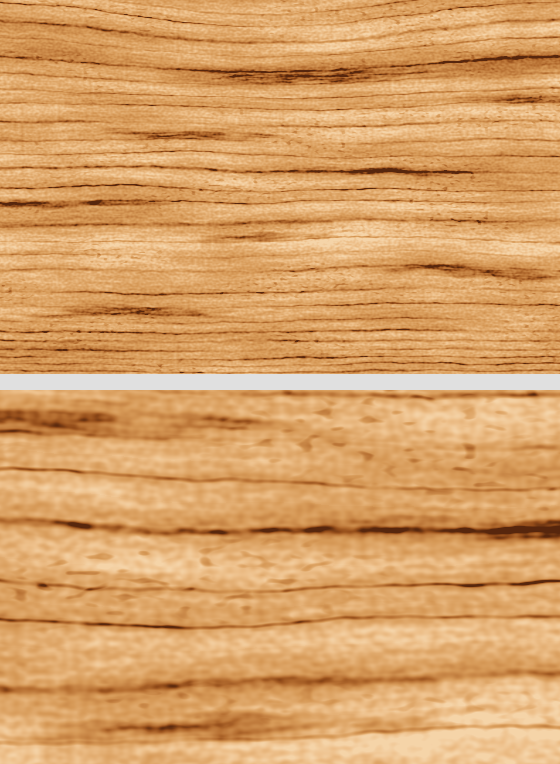
Top: the whole. Bottom: its middle third, enlarged.
Write a Shadertoy shader that draws this texture.

```glsl
// Planed softwood board with the grain running left to right.
// A warped height field is cut into growth rings; resin smears, fibres and
// pores add darkness, and a colour ramp turns darkness into wood tones.

const vec3 WOOD_RAMP[8] = vec3[8](
    vec3(0.96, 0.83, 0.66), vec3(0.93, 0.75, 0.54), vec3(0.88, 0.665, 0.425),
    vec3(0.84, 0.60, 0.34), vec3(0.78, 0.52, 0.27), vec3(0.71, 0.43, 0.19),
    vec3(0.58, 0.30, 0.10), vec3(0.34, 0.15, 0.05));

const float RING_DENSITY = 22.0;   // rings per canvas height
const float TIGHT_DENSITY = 46.0;  // rings per height near the lower edge
const float TIGHT_TOP = 0.13;      // height where the tight rings begin
const int SMEAR_COUNT = 8;

vec2 hash2(vec2 cell) {
    vec3 h = fract(cell.xyx * vec3(0.1031, 0.1030, 0.0973));
    h += dot(h, h.yzx + 33.33);
    return fract((h.xx + h.yz) * h.zy);
}

float cornerSlope(vec2 cell, vec2 offset) {
    float angle = 6.2832 * hash2(cell).x;
    return dot(vec2(cos(angle), sin(angle)), offset);
}

// Gradient noise, roughly -0.7 to 0.7
float gradientNoise(vec2 p) {
    vec2 cell = floor(p), f = fract(p);
    vec2 u = f * f * f * (f * (f * 6.0 - 15.0) + 10.0);
    vec2 e = vec2(0.0, 1.0);
    float low = mix(cornerSlope(cell, f), cornerSlope(cell + e.yx, f - e.yx), u.x);
    float high = mix(cornerSlope(cell + e.xy, f - e.xy), cornerSlope(cell + e.yy, f - e.yy), u.x);
    return mix(low, high, u.y);
}

float bell(float x, float centre, float width) {
    float d = (x - centre) / width;
    return exp(-d * d);
}

// Bends the height so that rings sag at the top and wander in the middle
float grainHeight(vec2 p) {
    float sag = 0.075 * smoothstep(0.5, 1.0, p.y) * bell(p.x, 0.72, 0.5);
    float wander = 0.008 + 0.034 * bell(p.y, 0.47, 0.22);
    return p.y + sag
        + wander * gradientNoise(p * vec2(1.6, 5.0) + 3.7)
        + 0.006 * gradientNoise(p * vec2(7.0, 16.0) + 9.1)
        + 0.0025 * gradientNoise(p * vec2(38.0, 50.0));
}

// Thin dark ring lines with a soft, fibrous fade on the upper side
float ringDarkness(vec2 p, float height, float pixel) {
    float tight = max(TIGHT_TOP - height, 0.0);
    float density = height < TIGHT_TOP ? TIGHT_DENSITY : RING_DENSITY;
    float ring = RING_DENSITY * height - (TIGHT_DENSITY - RING_DENSITY) * tight
        + 0.6 * gradientNoise(vec2(height * 12.0, 4.3));
    float id = floor(ring + 0.5);
    float d = (ring - id) / density;
    float fading = smoothstep(-0.4, 0.2, gradientNoise(vec2(p.x * 1.9, id * 7.37)));
    float broken = 0.9 + 0.8 * gradientNoise(vec2(p.x * 26.0, id * 3.71));
    float strength = mix(0.6, 1.0, hash2(vec2(id, 5.0)).x) * mix(0.35, 1.0, fading);
    float line = 1.0 - smoothstep(0.0004, 0.0032 + 0.5 * pixel, abs(d));
    float fade = exp(-abs(d) / (d > 0.0 ? 0.010 : 0.005));
    float speckle = 1.0 + 1.3 * gradientNoise(p * vec2(45.0, 150.0) + 70.0);
    return strength * (0.58 * broken * line + 0.34 * fade * speckle);
}

// One long tapering resin stain with a ragged, fibrous edge
float smearDarkness(vec2 p, vec2 centre, vec2 size) {
    vec2 q = (p - centre) / size;
    q.y += 1.0 * gradientNoise(vec2(p.x * 5.0, centre.y * 31.0));
    float ragged = 0.6 * gradientNoise(p * vec2(12.0, 85.0));
    float body = 1.0 - smoothstep(0.2, 1.1, length(q) + ragged);
    return body * (0.62 + 0.6 * gradientNoise(p * vec2(18.0, 150.0)));
}

float allSmears(vec2 p, float height) {
    float sum = 0.0;
    for (int i = 0; i < SMEAR_COUNT; i++) {
        float n = float(i);
        vec2 h = hash2(vec2(n, 17.0));
        vec2 centre = vec2(1.5 * fract(0.24 + n * 0.618), 0.17 + 0.095 * n);
        vec2 size = vec2(mix(0.18, 0.36, h.x), mix(0.012, 0.021, h.y));
        sum += smearDarkness(vec2(p.x, height), centre, size);
    }
    return sum;
}

// Short dark pores, gathered in loose patches
float poreDarkness(vec2 p) {
    float patches = smoothstep(-0.15, 0.4, gradientNoise(p * vec2(3.0, 11.0) + 21.0));
    float dashes = smoothstep(0.16, 0.48, gradientNoise(p * vec2(55.0, 140.0)));
    return patches * dashes;
}

// Broad light and dark bands, blotches, fine fibres and surface grain
float surfaceTone(vec2 p, float height) {
    float bands = 0.42 * gradientNoise(vec2(p.x * 0.8, height * 8.0) + 6.0)
        + 0.28 * gradientNoise(vec2(p.x * 2.5, height * 26.0))
        + 0.18 * gradientNoise(p * vec2(4.0, 9.0) + 31.0)
        + 0.32 * bell(height, 0.855, 0.035)
        - 0.20 * bell(height, 0.78, 0.03) - 0.24 * bell(height, 0.345, 0.025);
    float fibres = 0.23 * gradientNoise(vec2(p.x * 9.0, height * 120.0))
        + 0.17 * gradientNoise(vec2(p.x * 28.0, height * 160.0) + 13.0);
    float grain = 0.26 * gradientNoise(p * vec2(110.0, 160.0) + 40.0);
    return 0.17 + bands + fibres + grain;
}

vec3 woodColour(float darkness) {
    float s = clamp(darkness * 5.0 + 1.0, 0.0, 6.999);
    int i = int(s);
    return mix(WOOD_RAMP[i], WOOD_RAMP[i + 1], fract(s));
}

void mainImage(out vec4 fragColor, in vec2 fragCoord) {
    float pixel = 1.0 / iResolution.y;
    vec2 p = fragCoord * pixel;
    float height = grainHeight(p);
    float darkness = surfaceTone(p, height)
        + ringDarkness(p, height, pixel)
        + allSmears(p, height)
        + 0.42 * poreDarkness(p);
    fragColor = vec4(woodColour(darkness), 1.0);
}
```
